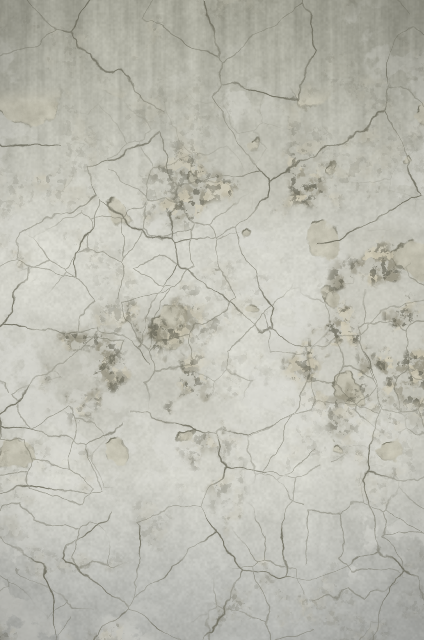
This texture is drawn by a Shadertoy shader. Its source:

```glsl
// Weathered plaster wall: a pale vertical tone ramp with rain streaks and grime,
// crossed by thin warped Voronoi cracks with some edges dropped, plus scattered
// ragged flakes and small grainy stains. One unit is the canvas height.

const vec3 TOP_TONE    = vec3(0.655, 0.655, 0.603);
const vec3 MIDDLE_TONE = vec3(0.822, 0.822, 0.787);
const vec3 BOTTOM_TONE = vec3(0.700, 0.706, 0.690);
const vec3 CRACK_TONE  = vec3(0.440, 0.435, 0.375);
const vec3 STAIN_TONE  = vec3(0.560, 0.543, 0.470);
const vec3 FLAKE_TONE  = vec3(0.765, 0.753, 0.685);
const vec3 CHALK_TONE  = vec3(0.850, 0.850, 0.825);
const vec3 CREAM_TONE  = vec3(0.830, 0.805, 0.720);

const float CRACK_CELLS = 8.5;      // large cracks per canvas height
const float FINE_CELLS  = 17.0;     // hairline cracks per canvas height
const float CRACK_WIDTH = 0.0006;   // half width
const float FLAKE_CELL  = 0.115;    // spacing of flaked patches
const float FLAKE_SHARE = 0.60;     // chance of a patch per cell
const float VIGNETTE    = 0.12;

float hash(vec2 p) {
    vec3 q = fract(p.xyx * 0.1031);
    q += dot(q, q.yzx + 33.33);
    return fract((q.x + q.y) * q.z);
}

vec2 hash2(vec2 p) {
    return vec2(hash(p + 17.0), hash(p + 61.0));
}

float noise(vec2 p) {
    vec2 i = floor(p), f = fract(p);
    f = f * f * (3.0 - 2.0 * f);
    vec2 e = vec2(0.0, 1.0);
    return mix(mix(hash(i), hash(i + e.yx), f.x),
               mix(hash(i + e.xy), hash(i + e.yy), f.x), f.y);
}

float fbm(vec2 p) {
    float sum = 0.0, gain = 0.52;
    for (int i = 0; i < 5; i++) {
        sum += gain * noise(p);
        p = mat2(1.6, 1.2, -1.2, 1.6) * p + 9.7;
        gain *= 0.5;
    }
    return sum;
}

vec2 wobble(vec2 p) {
    return vec2(fbm(p), fbm(p + 31.7)) - 0.5;
}

// Distance to the nearest kept Voronoi edge, in cell units
float crackDistance(vec2 p, float dropped) {
    vec2 cell = floor(p), home = cell, toHome = vec2(9.0);
    for (int y = -1; y <= 1; y++)
    for (int x = -1; x <= 1; x++) {
        vec2 c = cell + vec2(x, y);
        vec2 r = c + hash2(c) - p;
        if (dot(r, r) < dot(toHome, toHome)) { toHome = r; home = c; }
    }
    float d = 1.0;
    for (int y = -2; y <= 2; y++)
    for (int x = -2; x <= 2; x++) {
        vec2 c = home + vec2(x, y);
        vec2 r = c + hash2(c) - p, across = r - toHome;
        // The summed cell indices name the edge from both sides
        if (dot(across, across) > 1e-5 && hash(c + home + 5.0) > dropped)
            d = min(d, dot(0.5 * (r + toHome), normalize(across)));
    }
    return d;
}

float line(float d, float width, float px) {
    return 1.0 - smoothstep(max(width - px, 0.0), width + px, d);
}

// Signed distance to the flaked patches; yz is the direction from the centre
vec3 flakes(vec2 p) {
    vec2 cell = floor(p / FLAKE_CELL);
    vec3 best = vec3(1.0, 0.0, 0.0);
    for (int y = -1; y <= 1; y++)
    for (int x = -1; x <= 1; x++) {
        vec2 c = cell + vec2(x, y);
        if (hash(c + 83.0) > FLAKE_SHARE) continue;
        vec2 r = p - (c + 0.2 + 0.6 * hash2(c + 7.0)) * FLAKE_CELL;
        float size = hash(c + 29.0);
        float d = length(r * vec2(1.1, 0.9)) - mix(0.007, 0.048, pow(size, 4.0));
        if (d < best.x) best = vec3(d, normalize(r + 1e-5));
    }
    return best;
}

void mainImage(out vec4 fragColor, in vec2 fragCoord) {
    float px = 1.0 / iResolution.y;
    vec2 uv = fragCoord / iResolution.xy;
    vec2 p = fragCoord * px;
    float band = smoothstep(0.15, 0.40, uv.y) * (1.0 - smoothstep(0.68, 0.92, uv.y));
    float upper = smoothstep(0.60, 0.95, uv.y);

    // Wall tone, broad mottling and fine grain
    vec3 wall = mix(BOTTOM_TONE, MIDDLE_TONE, smoothstep(-0.02, 0.32, uv.y));
    wall = mix(wall, TOP_TONE, smoothstep(0.55, 1.04, uv.y));
    wall += 0.10 * (fbm(p * 5.0 + 3.0) - 0.5) + 0.06 * (fbm(p * 60.0) - 0.5);
    wall += 0.040 * (noise(p * 280.0) - 0.5);

    // Narrow rain streaks, mostly near the top
    float streak = fbm(vec2(p.x * 95.0, p.y * 5.0)) - 0.5;
    wall += streak * mix(0.02, 0.14, upper);

    // Chalky smears
    float chalk = smoothstep(0.53, 0.70, fbm(p * 7.0 + 40.0)) * smoothstep(0.45, 0.56, fbm(p * 40.0));
    wall = mix(wall, CHALK_TONE, 0.6 * chalk * (1.0 - 0.5 * upper));

    // Flaked patches with a broken shadow on the upper left rim
    vec3 flake = flakes(p + 0.055 * wobble(p * 13.0) + 0.018 * wobble(p * 60.0));
    float exposed = smoothstep(0.1, 0.3, band);
    float inside = smoothstep(1.5 * px, -1.5 * px, flake.x) * exposed;
    vec3 core = FLAKE_TONE + 0.16 * (fbm(p * 90.0) - 0.5);
    wall = mix(wall, core, 0.8 * inside);
    float shade = 0.5 + 0.5 * dot(flake.yz, normalize(vec2(-0.6, 0.8)));
    float rim = line(abs(flake.x), 0.0010, 1.3 * px) * exposed;
    rim *= smoothstep(0.35, 0.62, noise(p * 70.0)) * mix(0.2, 0.85, shade);
    wall = mix(wall, CRACK_TONE, rim);

    // Small grainy stains with cream chips and dark pits, soft dirt around them
    float dirt = smoothstep(0.45, 0.70, fbm(p * 7.0 + 12.0)) * mix(0.3, 1.0, band);
    float spots = smoothstep(0.52, 0.66, fbm(p * 17.0 + 24.0));
    float cluster = spots * (0.15 + 0.85 * dirt);
    float grit = smoothstep(0.42, 0.62, fbm(p * 85.0 + 5.0));
    wall = mix(wall, STAIN_TONE, 0.13 * dirt + cluster * (0.12 + 0.55 * grit));
    float chips = smoothstep(0.56, 0.62, fbm(p * 48.0 + 77.0)) * cluster;
    wall = mix(wall, CREAM_TONE, 0.75 * chips);
    float pits = smoothstep(0.55, 0.68, fbm(p * 120.0 + 33.0)) * (0.05 + cluster);
    wall = mix(wall, CRACK_TONE * 0.9, 0.65 * min(pits, 1.0));

    // Cracks: a continuous faint web that darkens where worn
    vec2 warped = p + 0.075 * wobble(p * 6.5) + 0.014 * wobble(p * 42.0);
    float large = crackDistance(warped * CRACK_CELLS, 0.20) / CRACK_CELLS;
    float fine = crackDistance(warped * FINE_CELLS + 50.0, 0.28) / FINE_CELLS;
    float wear = smoothstep(0.36, 0.68, fbm(p * 14.0 + 70.0));
    float hairline = smoothstep(0.40, 0.56, fbm(p * 4.0 + 90.0)) * (1.0 - upper);
    float crack = line(large, CRACK_WIDTH * (0.4 + wear), px) * mix(0.32, 0.85, wear);
    crack = max(crack, 0.42 * hairline * line(fine, 0.5 * CRACK_WIDTH, px));
    wall = mix(wall, CRACK_TONE, crack);
    wall *= 1.0 - 0.03 * wear * exp(-large * 200.0);

    // Darkened corners
    vec2 fromCentre = (uv - 0.5) * 2.0;
    wall *= 1.0 - VIGNETTE * smoothstep(0.7, 2.0, dot(fromCentre, fromCentre));
    fragColor = vec4(clamp(wall, 0.0, 1.0), 1.0);
}
```
